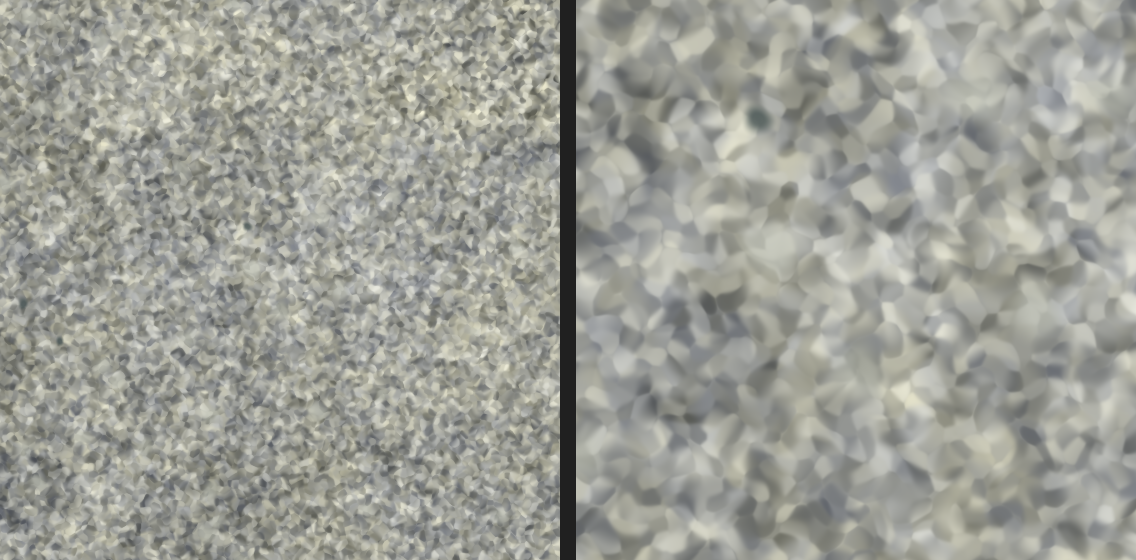
Left, the full canvas; right, a detail of the centre.
This texture is drawn by a WebGL 1 fragment shader. Its source:

```glsl
precision highp float;
uniform vec2 u_resolution;

#define COARSE_GRAINS 62.0
#define FINE_GRAINS 112.0
#define GRAIN_CONTRAST 0.27
#define MOTTLE_CONTRAST 0.09
#define TINT_STRENGTH 0.06
#define PALE_SHARE 0.11
#define PIT_SHARE 0.07
#define STONE vec3(0.616, 0.620, 0.588)
#define WARM_SHIFT vec3(0.4, 0.2, -0.8)
#define PALE vec3(0.71, 0.72, 0.675)
#define PIT vec3(0.27, 0.32, 0.32)

vec3 hash3(vec2 p) {
  vec3 q = fract(p.xyx * vec3(0.1031, 0.1030, 0.0973));
  q += dot(q, q.yxz + 33.33);
  return fract((q.xxy + q.yzz) * q.zyx);
}

// Soft cellular noise: x is tone, y is tint, both centred on zero
vec2 softCells(vec2 p) {
  vec2 cell = floor(p), sum = vec2(0.0);
  float total = 0.02;
  for (int j = -1; j <= 1; j++) {
    for (int i = -1; i <= 1; i++) {
      vec2 id = cell + vec2(float(i), float(j));
      vec2 offset = id + hash3(id).xy - p;
      // Weight fades to nothing at one cell, so no seams show
      float weight = max(1.0 - dot(offset, offset), 0.0);
      weight *= weight;
      weight *= weight;
      sum += weight * (hash3(id + 71.7).xy - 0.5);
      total += weight;
    }
  }
  return sum / total;
}

// Sparse soft round spots, present in the given share of the cells
float spots(vec2 p, float share, float radius) {
  vec2 cell = floor(p);
  float cover = 0.0;
  for (int j = -1; j <= 1; j++) {
    for (int i = -1; i <= 1; i++) {
      vec2 id = cell + vec2(float(i), float(j));
      vec3 h = hash3(id + 19.3);
      float size = radius * (0.7 + 0.6 * fract(h.z * 37.0));
      float d = length(id + h.xy - p);
      cover = max(cover, step(h.z, share) * (1.0 - smoothstep(0.3 * size, 1.2 * size, d)));
    }
  }
  return cover;
}

void main() {
  vec2 uv = gl_FragCoord.xy / min(u_resolution.x, u_resolution.y);

  // Layered sines bend the cells so that grains have uneven outlines
  vec2 bend = 0.0022 * sin(uv.yx * vec2(143.0, 157.0) + 2.0 * sin(uv * 61.0));
  vec2 p = uv + bend;

  vec2 coarse = softCells(p * COARSE_GRAINS + 5.0);
  vec2 fine = softCells(p * FINE_GRAINS + 43.0);
  vec2 patches = softCells(uv * 5.0 + 11.0);
  vec2 blotches = softCells(uv * 15.0 + 87.0);

  // Grain is rougher and warmer towards the upper right corner
  float corner = smoothstep(0.6, 0.85, uv.x + 0.2 * patches.x) * smoothstep(0.68, 0.82, uv.y + 0.2 * patches.y);
  float tone = GRAIN_CONTRAST * (1.0 + 0.3 * corner) * (coarse.x + fine.x);
  tone += MOTTLE_CONTRAST * (patches.x + blotches.x) + 0.04 * (uv.y - 0.5);

  // Light grains lean warm, dark ones cool
  float tint = 0.8 * coarse.y + 0.5 * fine.y + 0.45 * patches.y + 0.4 * blotches.y;
  tint += 0.2 * corner + 1.8 * tone;
  vec3 color = STONE + tone + TINT_STRENGTH * tint * WARM_SHIFT;

  // Pale crystals and a few dark pits
  color = mix(color, PALE + 0.3 * tone, 0.7 * spots(p * 18.0, PALE_SHARE, 0.28));
  color = mix(color, PIT, 0.8 * spots(p * 7.0 + 3.0, PIT_SHARE, 0.06));

  gl_FragColor = vec4(clamp(color, 0.0, 1.0), 1.0);
}
```
